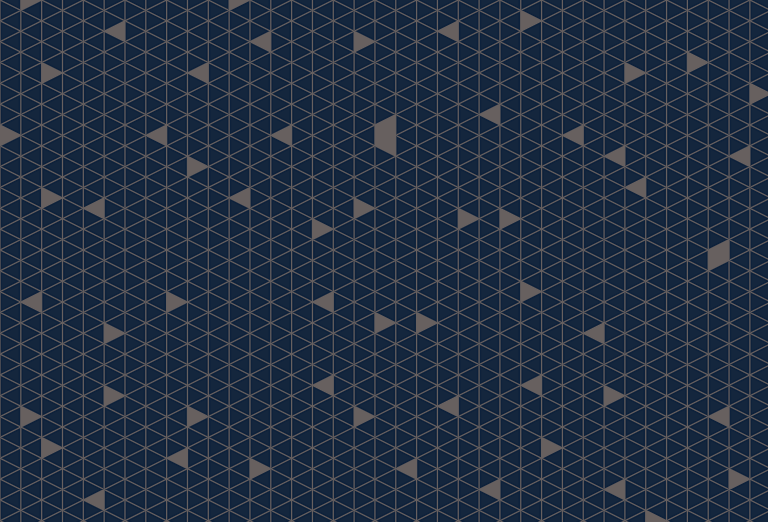
Reproduce this pattern procedurally as a Shadertoy shader.

```glsl
const float COLUMNS = 36.87;               // triangle columns across the canvas
const float LINE_HALF_WIDTH = 0.03;        // in units of one column
const vec2 SCATTER_CELL = vec2(4.0, 8.0);  // columns and triangles per scatter cell
const float CLUSTER_CHANCE = 0.05;

const vec3 NAVY = vec3(0.080, 0.150, 0.240);
const vec3 DEEP_NAVY = vec3(0.052, 0.130, 0.230);
const vec3 TAUPE = vec3(0.405, 0.375, 0.372);

vec3 hash3(vec2 p) {
    vec3 q = fract(p.xyx * vec3(0.1031, 0.1030, 0.0973));
    q += dot(q, q.yxz + 33.33);
    return fract((q.xxy + q.yzz) * q.zyx);
}

float distanceToInteger(float x) {
    return abs(x - round(x));
}

// Lattice coordinates: column, falling diagonal, rising diagonal
vec3 latticeCoords(vec2 p) {
    return vec3(p.x, p.y - 0.5 * p.x, p.y + 0.5 * p.x);
}

float gridDistance(vec3 lattice) {
    float diagonal = min(distanceToInteger(lattice.y), distanceToInteger(lattice.z));
    return min(distanceToInteger(lattice.x), diagonal / length(vec2(0.5, 1.0)));
}

// Share of a pixel covered by a line, also for lines thinner than a pixel
float lineCoverage(float d, float halfWidth, float pixel) {
    float r = 0.5 * pixel;
    return clamp((min(d + r, halfWidth) - max(d - r, -halfWidth)) / pixel, 0.0, 1.0);
}

// Cellular scatter: one filled triangle, or a short stack, in each cell
float filledTriangle(vec2 id, vec2 cellSize) {
    vec2 cell = floor(id / cellSize);
    vec2 local = id - cell * cellSize;
    vec3 h = hash3(cell + 17.0);
    float count = h.z < CLUSTER_CHANCE ? 3.0 : 1.0;
    float column = floor(h.x * cellSize.x);
    float start = floor(h.y * (cellSize.y - count + 1.0));
    bool inStack = local.y >= start && local.y < start + count;
    return local.x == column && inStack ? 1.0 : 0.0;
}

void mainImage(out vec4 fragColor, in vec2 fragCoord) {
    // Lattice is anchored at the top left corner
    float pixel = COLUMNS / iResolution.x;
    vec2 p = vec2(fragCoord.x, iResolution.y - fragCoord.y) * pixel;

    vec3 lattice = latticeCoords(p);
    vec3 index = floor(lattice);
    vec2 triangleId = vec2(index.x, index.y + index.z);

    float d = gridDistance(lattice);
    float line = lineCoverage(d, LINE_HALF_WIDTH, pixel);
    float fill = filledTriangle(triangleId, SCATTER_CELL);

    // Ground darkens slightly beside the lines
    vec3 ground = mix(DEEP_NAVY, NAVY, smoothstep(0.08, 0.14, d));
    fragColor = vec4(mix(ground, TAUPE, max(line, fill)), 1.0);
}
```
